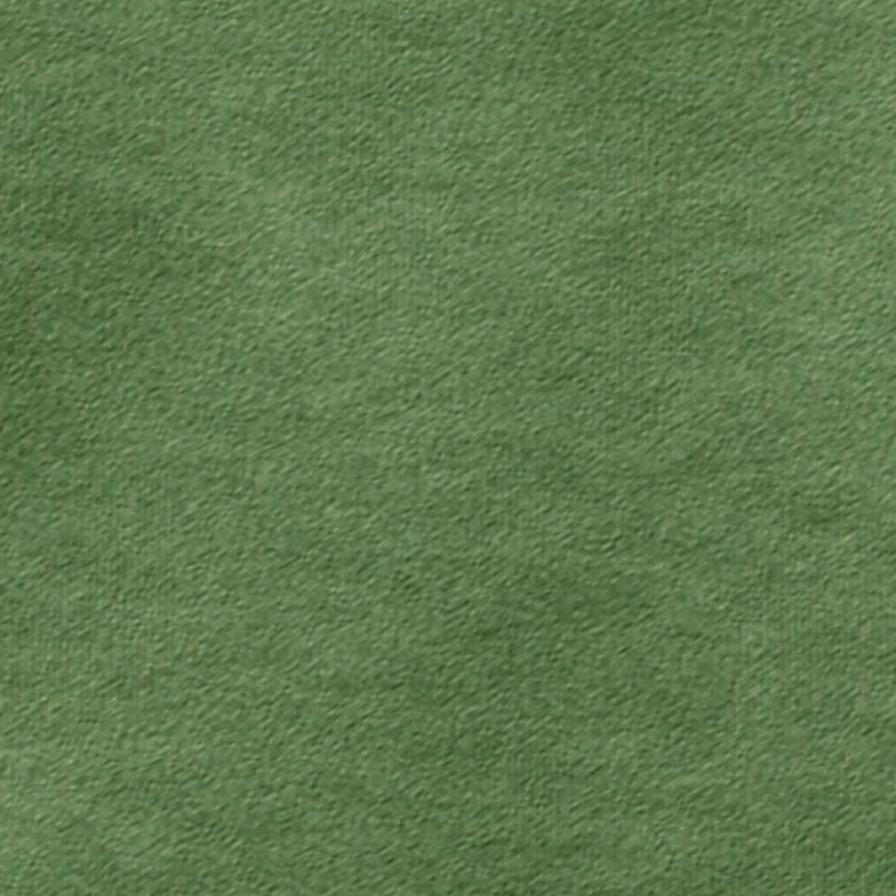
A WebGL 2 fragment shader for this texture:

```glsl
#version 300 es
precision highp float;
// Soft brushed green cloth: broad cloudy patches and level streaks in the nap,
// covered by fine slanting fibre tufts lit from the upper left.
// All layers are hashed value noise, summed into one tone around a base colour.

uniform vec2 u_resolution;
out vec4 fragColor;

const vec3 BASE_COLOR = vec3(0.377, 0.477, 0.311);
const vec3 TONE_COLOR = vec3(1.0, 0.99, 0.98);   // colour change per unit of tone
const vec3 WARM_SHIFT = vec3(0.012, 0.0, -0.006);

const vec2 CLOUD_FREQ = vec2(2.6, 2.9);          // cells across the canvas
const vec2 STREAK_FREQ = vec2(13.0, 38.0);
const vec2 TUFT_FREQ = vec2(135.0, 215.0);       // along and across a tuft
const vec2 FUZZ_FREQ = vec2(165.0, 205.0);
const float RIB_FREQ = 128.0;
const float TUFT_ANGLE = 0.55;
const float TUFT_SHADE_OFFSET = 0.75;            // in tuft widths

const float CLOUD_AMOUNT = 0.034;
const float SIDE_LIGHT = 0.026;
const float STREAK_AMOUNT = 0.026;
const float TUFT_AMOUNT = 0.066;
const float FUZZ_AMOUNT = 0.045;
const float RIB_AMOUNT = 0.012;
const float FLECK_AMOUNT = 0.045;

// Integer hash of a lattice point, from -1 to 1.
float hash(ivec2 cell, uint seed) {
    uvec2 q = uvec2(cell) * uvec2(1597u, 3571u);
    uint h = q.x ^ (q.y * 2749u + seed * 7919u);
    h = h * 747796u + 28913u;
    h = (h ^ (h >> 15u)) * 739397u;
    h = (h ^ (h >> 13u)) * 277803u;
    h ^= h >> 16u;
    return float(h & 65535u) / 32767.5 - 1.0;
}

// Smooth value noise, from -1 to 1.
float noise(vec2 p, uint seed) {
    ivec2 cell = ivec2(floor(p));
    vec2 f = fract(p);
    f = f * f * (3.0 - 2.0 * f);
    float low = mix(hash(cell, seed), hash(cell + ivec2(1, 0), seed), f.x);
    float high = mix(hash(cell + ivec2(0, 1), seed), hash(cell + ivec2(1, 1), seed), f.x);
    return mix(low, high, f.y);
}

// Layered noise that halves in size and strength.
float layeredNoise(vec2 p, uint seed) {
    float sum = 0.0;
    float weight = 1.0;
    for (uint i = 0u; i < 3u; i++) {
        sum += weight * noise(p, seed + i);
        p = p * 2.03 + vec2(5.3, 8.7);
        weight *= 0.5;
    }
    return sum;
}

// Slanted tufts, each with a lit and a shaded flank.
float tuftRelief(vec2 uv) {
    float c = cos(TUFT_ANGLE);
    float s = sin(TUFT_ANGLE);
    vec2 wander = 0.004 * vec2(noise(uv * 31.0, 21u), noise(uv * 31.0, 22u));
    vec2 p = mat2(c, -s, s, c) * (uv + wander) * TUFT_FREQ;
    return noise(p, 23u) - noise(p + vec2(0.0, TUFT_SHADE_OFFSET), 23u);
}

void main() {
    vec2 uv = gl_FragCoord.xy / u_resolution.y;

    // Broad light and dark patches, a little paler to the right.
    vec2 bend = 0.05 * vec2(noise(uv * 6.0, 1u), noise(uv * 6.0, 2u));
    float clouds = layeredNoise((uv + bend) * CLOUD_FREQ, 3u);
    float side = smoothstep(0.6, 1.0, uv.x) - 0.25;

    // Level streaks with ragged ends.
    float streaks = layeredNoise(uv * STREAK_FREQ, 8u);

    // Fibre tufts, fuzz and faint upright ribs of the backing.
    float tufts = tuftRelief(uv);
    float fuzz = noise(uv * FUZZ_FREQ, 31u);
    float ribShow = smoothstep(-0.3, 0.7, noise(uv * 7.0, 32u));
    float ribs = sin(6.2832 * RIB_FREQ * uv.x + noise(uv * 40.0, 33u)) * ribShow;

    // Sparse pale fibre tips.
    float flecks = smoothstep(0.68, 0.95, noise(uv * FUZZ_FREQ.yx * 0.8, 34u));

    float tone = CLOUD_AMOUNT * clouds + SIDE_LIGHT * side
               + STREAK_AMOUNT * streaks + TUFT_AMOUNT * tufts
               + FUZZ_AMOUNT * fuzz + RIB_AMOUNT * ribs
               + FLECK_AMOUNT * flecks;
    float warmth = noise(uv * 55.0, 41u) + flecks;

    vec3 color = BASE_COLOR + TONE_COLOR * tone + WARM_SHIFT * warmth;
    fragColor = vec4(clamp(color, 0.0, 1.0), 1.0);
}
```
